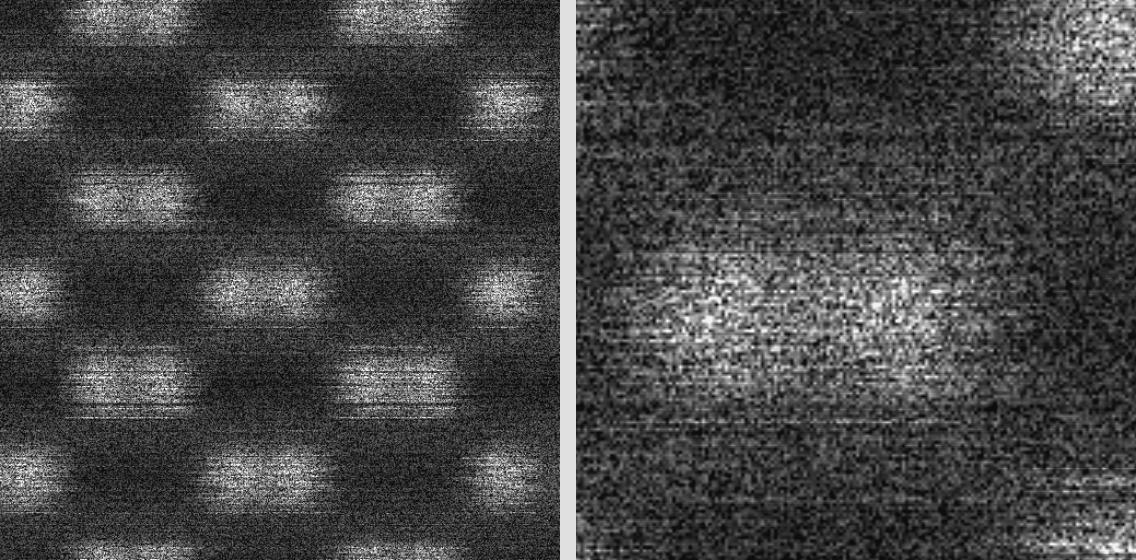
Left: the whole. Right: its middle third, enlarged.
Write a Shadertoy shader that draws this pattern.

```glsl
// Staggered rows of soft twin-lobed glows on charcoal, under heavy grey grain.
// Cosines shape the glows in alternating rows; hashed scanlines shift and
// dim each thin line, and cellular grain roughens the final tone.

float hash(vec2 p) {
    vec3 q = fract(vec3(p.xyx) * 0.1031);
    q += dot(q, q.yzx + 33.33);
    return fract((q.x + q.y) * q.z);
}

// Smoothly blended random cells; each cell centre holds its own hash
float cellNoise(vec2 p) {
    p -= 0.5;
    vec2 i = floor(p), f = fract(p);
    return mix(mix(hash(i), hash(i + vec2(1, 0)), f.x),
               mix(hash(i + vec2(0, 1)), hash(i + vec2(1, 1)), f.x), f.y);
}

// Random value in -1..1, constant along one thin scanline
float scanline(float y, float seed) {
    return 2.0 * cellNoise(vec2(seed + 0.5, y)) - 1.0;
}

// Underlying tone: x and y in canvas units
float glowTone(vec2 uv) {
    float rowPos = (uv.y + 0.019) * 6.0;
    float row = floor(rowPos + 0.5);
    float away = abs(rowPos - row);

    // Shift every other row by half a period
    float pairPos = (uv.x - 0.235) / 0.4755 + 0.5 * mod(row, 2.0);
    float pairId = floor(pairPos + 0.5);
    float turn = 6.28319 * pairPos;

    // Two lobes with a shallow valley between them
    float glow = smoothstep(-0.5, 0.85, cos(turn));
    glow *= 0.87 - 0.17 * cos(4.0 * turn);
    glow *= 0.92 + 0.16 * hash(vec2(pairId, row) + 17.0);
    glow *= 1.0 - 0.7 * smoothstep(0.94, 0.965, uv.x);

    float band = 1.0 - smoothstep(0.06, 0.47, away);
    return mix(0.215, mix(0.155, 0.58, glow), band);
}

void mainImage(out vec4 fragColor, in vec2 fragCoord) {
    vec2 uv = fragCoord / iResolution.xy;
    vec2 grainPos = uv * 512.0;

    // Ragged scanlines: most move little, a few stray far
    float stray = scanline(grainPos.y, 7.0);
    vec2 shift = vec2(0.02 * scanline(grainPos.y, 23.0),
                      0.036 * stray * stray * stray);
    float tone = glowTone(uv + shift);
    float lineGain = scanline(grainPos.y, 41.0);
    tone *= 1.0 + 0.32 * lineGain * abs(lineGain);

    // Fine grain plus short horizontal streaks, with a floor under the darks
    float grain = cellNoise(grainPos) + cellNoise(grainPos + vec2(611, 97)) - 1.0;
    float streak = cellNoise(grainPos * vec2(0.25, 1.0) + vec2(151, 283)) - 0.5;
    tone += (0.08 + 0.95 * tone) * grain + 0.3 * tone * streak;

    fragColor = vec4(vec3(clamp(tone, 0.05, 0.95)), 1.0);
}
```
